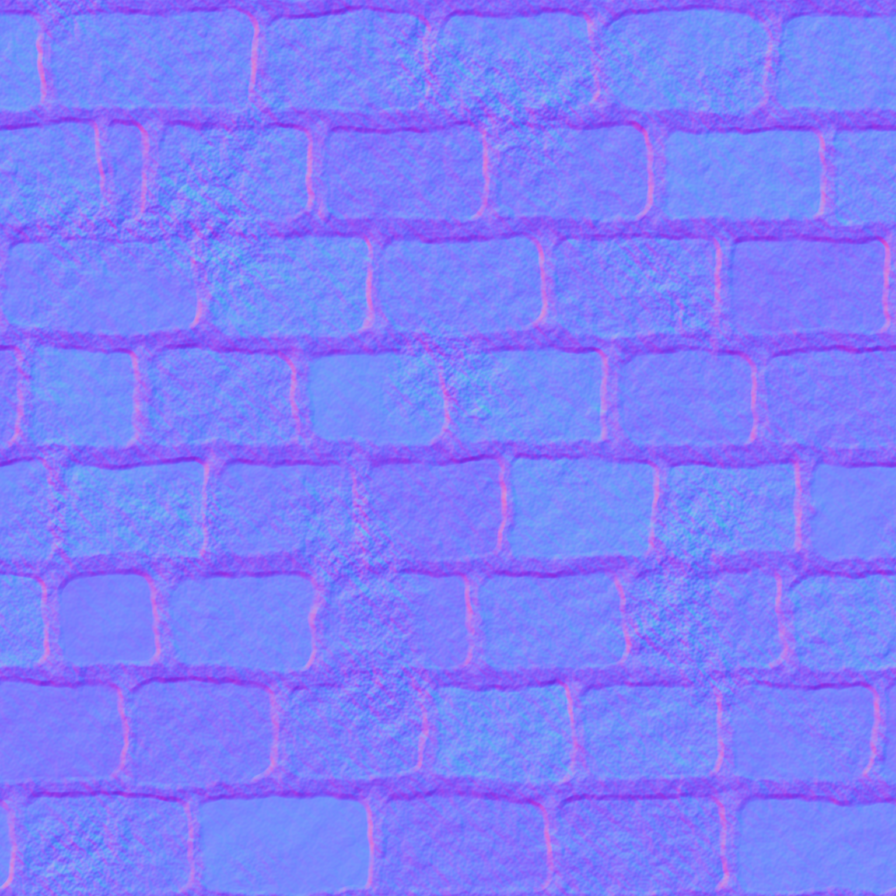
This texture map is drawn by a Shadertoy shader. Its source:

```glsl
// Tangent-space normal map of a worn wall: eight courses of rough rounded stone blocks.
#define ROWS 8.0
#define ROW_SHIFT 0.04
#define JOINT vec2(0.0075, 0.0098)
#define CORNER 0.018
#define BEVEL 0.0042
#define DEPTH 0.0040
#define WOBBLE 0.010
#define GRAIN 0.0018
#define EPS 0.001
#define MORTAR_SIDE vec2(0.14, -0.05)
#define MORTAR_BED vec2(0.04, -0.24)

// First joint and block width of each course, top course first
const float START[8] = float[8](0.289, 0.169, 0.228, 0.159, 0.238, 0.185, 0.143, 0.02);
const float WIDTH[8] = float[8](0.192, 0.189, 0.193, 0.174, 0.166, 0.174, 0.168, 0.199);

struct Block {
    float dist;   // signed distance to the block outline
    float bed;    // 1 in horizontal joints, 0 in vertical ones
    vec2 id;
};

float hash(vec2 p) {
    vec3 a = fract(vec3(p.xyx) * 0.1031);
    a += dot(a, a.yzx + 33.33);
    return fract((a.x + a.y) * a.z);
}

float cornerSlope(vec2 cell, vec2 offset, vec2 f, float period) {
    float angle = 6.2832 * hash(mod(cell + offset, period) + period);
    return dot(vec2(cos(angle), sin(angle)), f - offset);
}

// Gradient noise that tiles after period cells
float noise(vec2 p, float period) {
    vec2 cell = floor(p), f = fract(p);
    vec2 s = f * f * f * (f * (f * 6.0 - 15.0) + 10.0);
    vec2 e = vec2(0.0, 1.0);
    return mix(mix(cornerSlope(cell, e.xx, f, period), cornerSlope(cell, e.yx, f, period), s.x),
               mix(cornerSlope(cell, e.xy, f, period), cornerSlope(cell, e.yy, f, period), s.x), s.y);
}

vec2 warp(vec2 q) {
    vec2 coarse = vec2(noise(q * 13.0, 13.0), noise(q * 11.0 + 5.0, 11.0));
    vec2 medium = vec2(noise(q * 34.0, 34.0), noise(q * 34.0 + 7.0, 34.0));
    vec2 fine = vec2(noise(q * 80.0, 80.0), noise(q * 80.0 + 9.0, 80.0));
    return q + WOBBLE * (coarse + 0.35 * medium + 0.2 * fine);
}

// Blocks are laid from the first joint; the last one is cut to fit
Block findBlock(vec2 q) {
    q = warp(q);
    float v = q.y * ROWS - ROW_SHIFT;
    float row = mod(floor(v), ROWS);
    int r = int(row);
    float u = fract(q.x - START[r]);
    float count = floor(1.0 / WIDTH[r] + 0.79);
    float left = 0.0, right = 1.0, k = 0.0;
    for (int i = 1; i <= 7; i++) {
        k = float(i);
        right = k < count ? k * WIDTH[r] + 0.008 * (hash(vec2(k, row + 20.0)) - 0.5) : 1.0;
        if (u < right || k >= count) break;
        left = right;
    }
    vec2 id = vec2(k, row);
    vec2 local = vec2(u - 0.5 * (left + right), (fract(v) - 0.5) / ROWS);
    vec2 shrink = JOINT * (0.7 + 0.6 * hash(id + 3.7));
    vec2 a = abs(local) - vec2(0.5 * (right - left), 0.5 / ROWS) + shrink;
    float corner = CORNER * (0.6 + 0.8 * hash(id + 8.1));
    vec2 b = a + corner;
    float dist = length(max(b, 0.0)) + min(max(b.x, b.y), 0.0) - corner;
    return Block(dist, smoothstep(-0.006, 0.006, a.y - a.x), id);
}

float blockHeight(vec2 q) {
    return -DEPTH * smoothstep(-BEVEL, BEVEL, findBlock(q).dist);
}

// Fine stone grain, diagonal scratches and shallow pits
float grainHeight(vec2 q) {
    float h = 0.0, freq = 32.0, amp = 1.0;
    for (int i = 0; i < 4; i++) {
        h += amp * noise(q * freq, freq);
        freq *= 2.0;
        amp *= 0.55;
    }
    h += 0.4 * noise(vec2(20.0 * (q.x + q.y), 100.0 * (q.y - q.x)), 20.0);
    h -= 0.5 * smoothstep(0.35, 0.6, noise(q * 40.0 + 3.0, 40.0));
    return GRAIN * h;
}

void mainImage(out vec4 fragColor, in vec2 fragCoord) {
    vec2 q = fragCoord / iResolution.xy;
    q.y = 1.0 - q.y;   // green follows the downward axis
    vec2 dx = vec2(EPS, 0.0), dy = vec2(0.0, EPS);
    Block block = findBlock(q);
    float mortar = smoothstep(-BEVEL, BEVEL, block.dist);
    float worn = smoothstep(0.05, 0.45, noise(q * 6.0 + 2.0, 6.0));
    float chipped = clamp(0.85 + 0.9 * noise(q * 30.0 + 4.0, 30.0), 0.3, 1.3);

    // Block edges: strong on the upper and right sides, soft on the others
    vec2 edge = -vec2(blockHeight(q + dx) - blockHeight(q - dx),
                      blockHeight(q + dy) - blockHeight(q - dy)) / (2.0 * EPS);
    edge.x = 0.9 * max(edge.x, 0.0) + 0.25 * min(edge.x, 0.0);
    edge.y = 0.65 * min(edge.y, 0.0) + 0.25 * max(edge.y, 0.0);
    vec2 slope = edge * chipped + mortar * mix(MORTAR_SIDE, MORTAR_BED, block.bed);
    slope *= 1.0 - 0.55 * worn;

    // Each face leans a little, with a soft undulation
    float lean = mix(-0.055, 0.15, hash(block.id + 14.3)) + 0.08 * noise(q * 18.0, 18.0);
    slope += (1.0 - mortar) * vec2(-0.02 - 0.45 * lean, lean);

    // Roughness differs between blocks, and rises in mortar and worn patches
    float rough = mix(mix(0.25, 1.0, hash(block.id + 5.9)), 0.95, mortar) + 0.8 * worn;
    slope -= rough * vec2(grainHeight(q + dx) - grainHeight(q - dx),
                          grainHeight(q + dy) - grainHeight(q - dy)) / (2.0 * EPS);

    vec3 normal = normalize(vec3(slope, 1.0));
    fragColor = vec4(0.5 + 0.5 * normal - vec3(0.0, 0.0, 0.006), 1.0);
}
```
